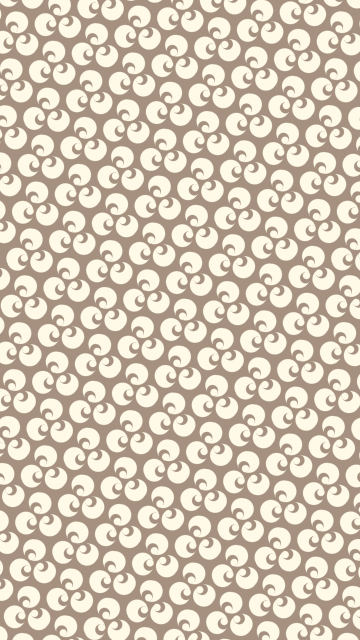
This pattern is drawn by a WebGL 1 fragment shader. Its source:

```glsl
precision highp float;

uniform vec2 u_resolution;

// Colours
const vec3 GROUND = vec3(0.65, 0.57, 0.50);
const vec3 CREAM = vec3(1.00, 0.98, 0.91);

// Lattice, in canvas heights: a tilted, centred rectangular cell
const vec2 CELL = vec2(0.0722, 0.1288);
const vec2 ORIGIN = vec2(0.2786, 0.4212);
const float TILT = 0.391;

// Trio of curls around each lattice point
const float ARM = 0.0218;
const float CURL_RADIUS = 0.0168;
const float THIRD_TURN = 2.0943951;
const float FIRST_ARM = -1.0471976;

// Curl parts in curl radii: centre and radius
const vec3 TAIL = vec3(0.14, 0.10, 0.95);
const vec3 NOTCH = vec3(-0.15, 0.60, 0.52);
const vec3 BULB = vec3(-0.38, 0.56, 0.34);

const float EDGE_PIXELS = 0.75;

vec2 rotate(vec2 p, float angle) {
  float c = cos(angle);
  float s = sin(angle);
  return vec2(c * p.x - s * p.y, s * p.x + c * p.y);
}

float disc(vec2 p, vec3 shape) {
  return length(p - shape.xy) - shape.z;
}

// Offset to the nearest copy in the rectangular cell
vec2 wrapCell(vec2 p) {
  return (fract(p / CELL + 0.5) - 0.5) * CELL;
}

// Disc with a swept tail, a hooked notch and a round inner end
float curl(vec2 p) {
  float body = min(length(p) - 1.0, disc(p, TAIL));
  float notched = max(body, -disc(p, NOTCH));
  return min(notched, disc(p, BULB));
}

// Three turned curls on the cell corners and again on the cell centres
float curlTrios(vec2 p) {
  float nearest = 1.0;
  for (int i = 0; i < 3; i++) {
    float turn = float(i) * THIRD_TURN;
    vec2 centre = rotate(vec2(ARM, 0.0), FIRST_ARM + turn);
    for (int j = 0; j < 2; j++) {
      vec2 local = wrapCell(p - centre - 0.5 * float(j) * CELL);
      local = rotate(local, TILT - turn) / CURL_RADIUS;
      nearest = min(nearest, curl(local) * CURL_RADIUS);
    }
  }
  return nearest;
}

void main() {
  vec2 p = gl_FragCoord.xy / u_resolution.y;
  float distance = curlTrios(rotate(p - ORIGIN, -TILT));
  float edge = EDGE_PIXELS / u_resolution.y;
  float ink = 1.0 - smoothstep(-edge, edge, distance);
  gl_FragColor = vec4(mix(GROUND, CREAM, ink), 1.0);
}
```
